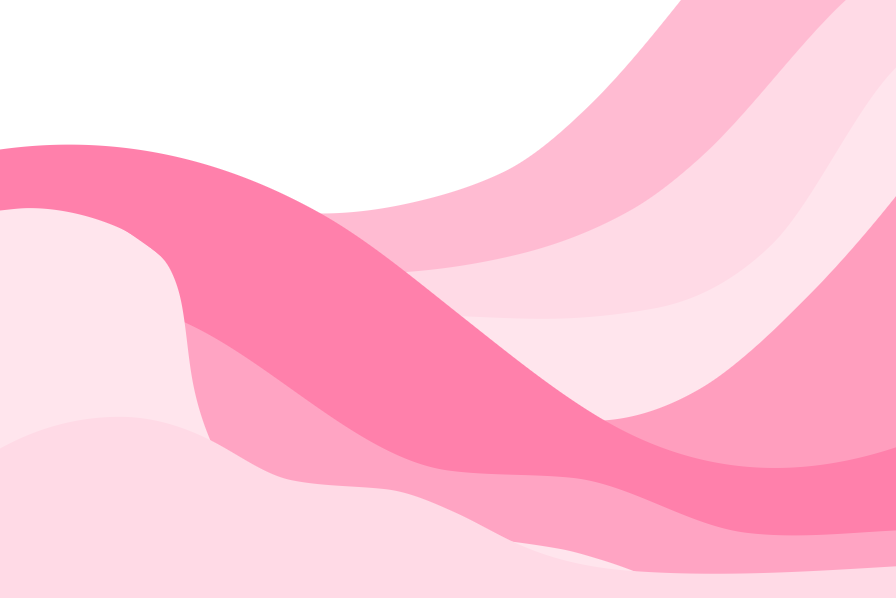
A Shadertoy shader for this background:

```glsl
const vec3 WHITE  = vec3(1.0);
const vec3 BLUSH  = vec3(1.0, 0.898, 0.930);
const vec3 PETAL  = vec3(1.0, 0.855, 0.902);
const vec3 ROSE   = vec3(1.0, 0.735, 0.825);
const vec3 CORAL  = vec3(1.0, 0.645, 0.765);
const vec3 SALMON = vec3(1.0, 0.620, 0.745);
const vec3 PINK   = vec3(1.0, 0.500, 0.670);

// Cubic between two knots, each holding position, height and slope.
float hermite(float x, vec3 a, vec3 b) {
    float span = b.x - a.x;
    float t = (x - a.x) / span;
    float s = 1.0 - t;
    return s * s * ((1.0 + 2.0 * t) * a.y + t * span * a.z)
         + t * t * ((1.0 + 2.0 * s) * b.y - s * span * b.z);
}

// Smooth curve through five knots, continued straight past both ends.
float spline(float x, vec3 a, vec3 b, vec3 c, vec3 d, vec3 e) {
    if (x < a.x) return a.y + a.z * (x - a.x);
    if (x > e.x) return e.y + e.z * (x - e.x);
    if (x < b.x) return hermite(x, a, b);
    if (x < c.x) return hermite(x, b, c);
    if (x < d.x) return hermite(x, c, d);
    return hermite(x, d, e);
}

// Antialiased coverage of the region where the field is positive.
float coverage(float field) {
    float width = length(vec2(dFdx(field), dFdy(field)));
    return clamp(0.5 + field / max(width, 1e-5), 0.0, 1.0);
}

vec3 fillBelow(vec3 base, vec3 tint, float edge, float y) {
    return mix(base, tint, coverage(edge - y));
}

void mainImage(out vec4 fragColor, in vec2 fragCoord) {
    // Height spans 0..1 and width 0..1.5.
    vec2 p = fragCoord / iResolution.xy * vec2(1.5, 1.0);

    // Rising bands on the right, back to front.
    float roseEdge = spline(p.x, vec3(0.537, 0.643, 0.0), vec3(0.684, 0.660, 0.22),
        vec3(0.840, 0.711, 0.47), vec3(0.990, 0.827, 0.98), vec3(1.140, 1.0, 1.25));
    float petalEdge = spline(p.x, vec3(0.678, 0.545, 0.07), vec3(0.865, 0.574, 0.24),
        vec3(1.055, 0.648, 0.56), vec3(1.172, 0.736, 0.90), vec3(1.416, 1.0, 0.93));
    float blushEdge = spline(p.x, vec3(0.777, 0.471, -0.04), vec3(0.957, 0.468, 0.05),
        vec3(1.094, 0.484, 0.18), vec3(1.289, 0.588, 0.95), vec3(1.5, 0.887, 1.0));
    float salmonEdge = spline(p.x, vec3(1.012, 0.297, 0.07), vec3(1.172, 0.350, 0.58),
        vec3(1.260, 0.416, 0.87), vec3(1.348, 0.5, 1.0), vec3(1.5, 0.672, 1.25));

    // Main sweeping wave and its lower band.
    float waveEdge = spline(p.x, vec3(0.0, 0.750, 0.14), vec3(0.537, 0.643, -0.56),
        vec3(0.773, 0.471, -0.79), vec3(1.012, 0.297, -0.58), vec3(1.5, 0.252, 0.33));
    float bandEdge = spline(p.x, vec3(0.309, 0.461, -0.45), vec3(0.752, 0.213, -0.13),
        vec3(0.957, 0.201, -0.10), vec3(1.25, 0.109, -0.12), vec3(1.5, 0.113, 0.05));

    // Left lobe: a top as height over x, a steep side as x over height.
    float lobeTop = spline(p.x, vec3(0.0, 0.648, 0.10), vec3(0.049, 0.652, 0.0),
        vec3(0.117, 0.645, -0.20), vec3(0.195, 0.621, -0.42), vec3(0.254, 0.584, -0.80));
    float lobeSide = spline(p.y, vec3(0.264, 0.352, -0.42), vec3(0.365, 0.322, -0.18),
        vec3(0.461, 0.309, -0.14), vec3(0.541, 0.289, -0.45), vec3(0.584, 0.254, -1.43));

    // Thin pale sliver peeking above the foreground.
    float sliverEdge = spline(p.x, vec3(0.859, 0.094, -0.13), vec3(0.938, 0.082, -0.18),
        vec3(1.006, 0.064, -0.30), vec3(1.061, 0.045, -0.38), vec3(1.172, -0.016, -0.60));

    // Foreground hill in two joined halves.
    float hillLeft = spline(p.x, vec3(0.0, 0.250, 0.55), vec3(0.201, 0.303, 0.0),
        vec3(0.352, 0.264, -0.50), vec3(0.488, 0.197, -0.20), vec3(0.645, 0.182, -0.11));
    float hillRight = spline(p.x, vec3(0.645, 0.182, -0.11), vec3(0.762, 0.143, -0.45),
        vec3(0.859, 0.094, -0.47), vec3(1.061, 0.045, -0.07), vec3(1.5, 0.053, 0.06));
    float hillEdge = p.x < 0.645 ? hillLeft : hillRight;

    // Paint the layers back to front.
    vec3 color = fillBelow(WHITE, ROSE, roseEdge, p.y);
    color = fillBelow(color, PETAL, petalEdge, p.y);
    color = fillBelow(color, BLUSH, blushEdge, p.y);
    color = fillBelow(color, SALMON, salmonEdge, p.y);
    color = fillBelow(color, PINK, waveEdge, p.y);
    color = fillBelow(color, CORAL, min(bandEdge, waveEdge), p.y);
    color = mix(color, BLUSH, coverage(lobeTop - p.y) * coverage(lobeSide - p.x));
    color = fillBelow(color, BLUSH, sliverEdge, p.y);
    color = fillBelow(color, PETAL, hillEdge, p.y);

    fragColor = vec4(color, 1.0);
}
```
